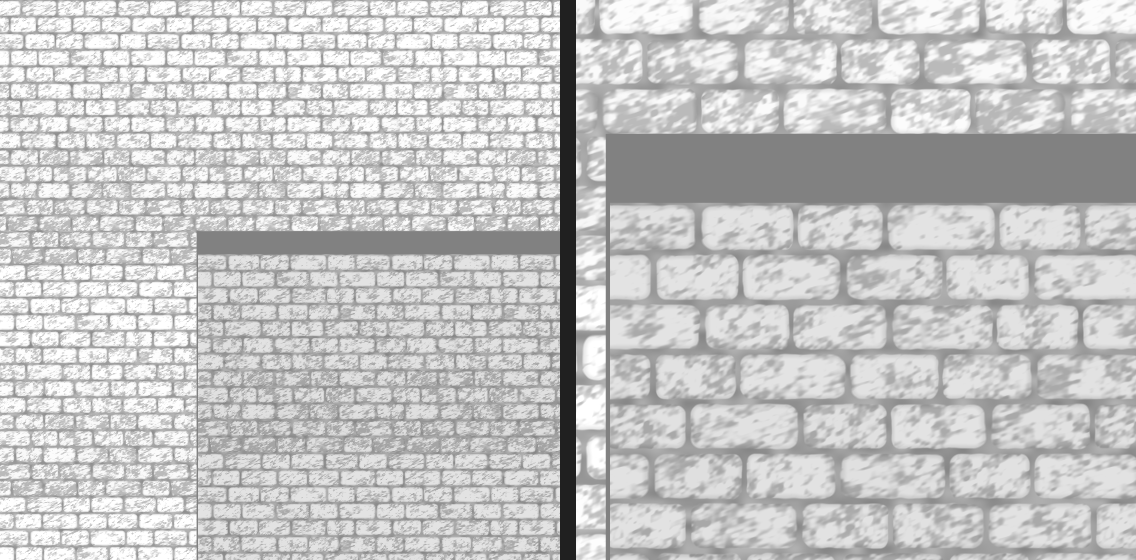
Left: the whole. Right: its middle third, enlarged.
A Shadertoy shader for this texture map:

```glsl
// Pale, worn brickwork in running bond: a bright wall above and to the left,
// and a shaded wall set in the lower right under a plain grey ledge.
// Each brick is a rounded box; its wear is stretched noise that repeats by tile.
#define ROW_HEIGHT 0.0296
#define TILE vec2(5.0, 14.0)          // bricks and rows before the wear repeats
#define JOINT 0.0033                  // mortar width
#define CORNER 0.0060                 // brick corner radius
#define JITTER 0.075                  // unevenness of brick lengths
#define PANEL vec2(0.351, 0.587)      // top left corner of the shaded part
#define LEDGE 0.041                   // height of the grey ledge
#define EDGE 0.0026                   // width of the dark side edge
#define LEDGE_GREY 0.505
#define BRIGHT 1.0
#define SHADED 0.89
#define TAU 6.2831853

float hash(vec2 p) {
    return fract(sin(dot(p, vec2(12.9898, 78.233))) * 43758.5453);
}

float noise(vec2 p) {
    vec2 i = floor(p), f = fract(p);
    f = f * f * (3.0 - 2.0 * f);
    return mix(mix(hash(i), hash(i + vec2(1, 0)), f.x),
               mix(hash(i + vec2(0, 1)), hash(i + vec2(1, 1)), f.x), f.y);
}

// Short, slightly slanted scratches over softer patches
float scratches(vec2 p) {
    p.y += 0.35 * p.x;
    return 0.30 * noise(p * vec2(75, 130))
         + 0.40 * noise(p * vec2(170, 340) + 17.0)
         + 0.30 * noise(p * vec2(330, 560) + 41.0);
}

float roundedBox(vec2 p, vec2 halfSize, float radius) {
    vec2 q = abs(p) - halfSize + radius;
    return length(max(q, 0.0)) + min(max(q.x, q.y), 0.0) - radius;
}

// Brick wall whose first course hangs below the origin; rows count downward
float wall(vec2 uv, vec2 origin, float brickWidth, float firstRow, float light) {
    vec2 cell = vec2(brickWidth, ROW_HEIGHT);
    vec2 p = (uv - origin) * vec2(1, -1) / cell;
    p.y += firstRow;

    // Running bond with uneven joints
    float row = floor(p.y);
    float wrappedRow = mod(row, TILE.y);
    p.x += 0.5 * mod(row, 2.0);
    p.x += JITTER * sin(TAU * 2.0 * p.x / TILE.x + TAU * hash(vec2(wrappedRow, 3.0)));
    vec2 id = mod(floor(p), TILE);
    vec2 local = (fract(p) - 0.5) * cell;

    // Brick outline, a little ragged
    float ragged = noise(uv * 190.0) - 0.5;
    float d = roundedBox(local, 0.5 * (cell - JOINT), CORNER) + 0.0010 * ragged;
    float soft = max(0.0007, 0.8 / iResolution.y);
    float mortarMask = smoothstep(-soft, soft, d);

    // Wear grows toward the lower courses and differs from brick to brick
    float dirt = 0.09 * smoothstep(4.0, 13.0, wrappedRow) + 0.08 * (hash(id + 5.0) - 0.5);
    float grain = scratches(local + id * vec2(0.37, 0.53));
    float stone = 1.0 - 0.25 * smoothstep(0.42, 0.78, grain + dirt);
    stone -= 0.25 * max(dirt, 0.0);
    stone -= 0.09 * smoothstep(-0.0035, 0.0, d);

    float mortar = mix(0.55, 0.74, noise(uv * vec2(110, 150) + 9.0));
    return mix(stone * light, mortar * mix(1.0, light, 0.5), mortarMask);
}

void mainImage(out vec4 fragColor, in vec2 fragCoord) {
    vec2 uv = fragCoord / iResolution.xy;
    vec2 px = 0.5 / iResolution.xy;

    // Three stretches of brickwork
    float upper = wall(uv, vec2(0.042, 1.0), 0.0557, 0.0, BRIGHT);
    float side = wall(uv, vec2(0.051, PANEL.y), 0.0566, 12.0, BRIGHT);
    float inner = wall(uv, vec2(0.4045, PANEL.y - LEDGE), 0.0584, 2.0, SHADED);

    // Ledge and side edge frame the shaded wall
    float belowLedge = smoothstep(px.y, -px.y, uv.y - PANEL.y + LEDGE);
    float pastEdge = smoothstep(-px.x, px.x, uv.x - PANEL.x - EDGE);
    float panel = mix(LEDGE_GREY, inner, belowLedge * pastEdge);

    float insidePanel = smoothstep(-px.x, px.x, uv.x - PANEL.x);
    float lower = mix(side, panel, insidePanel);
    float grey = mix(lower, upper, smoothstep(-px.y, px.y, uv.y - PANEL.y));
    fragColor = vec4(vec3(clamp(grey, 0.0, 1.0)), 1.0);
}
```
